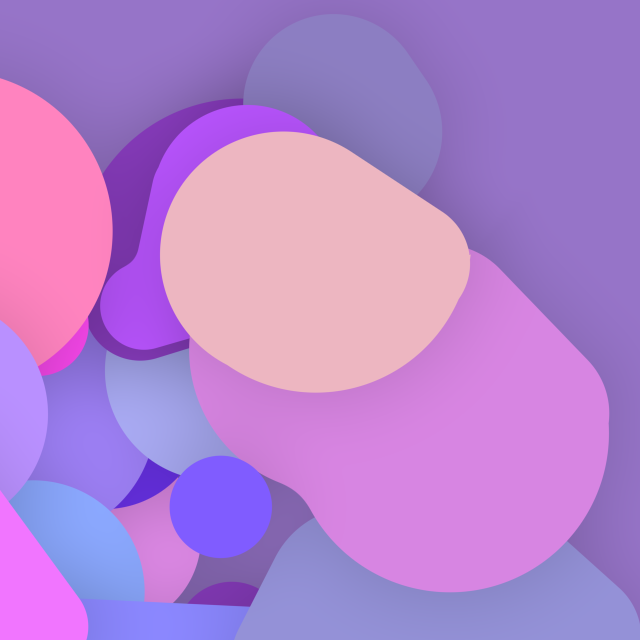
Write a Shadertoy shader that draws this background.

```glsl
// Overlapping pastel paper blobs on a violet ground.
// Each blob joins discs and tapered capsules as a distance field, then is
// painted back to front with a soft shadow cast on the layers below.

#define CANVAS 100.0          // canvas height in design units
#define SHADOW_STRENGTH 0.07
#define SHADOW_REACH 13.0
#define VIOLET_BLEND 2.0      // fillet where the violet lobes meet
#define ORCHID_BLEND 3.0      // fillet where the orchid lobes meet
#define GROUND vec3(0.59, 0.455, 0.785)
#define DARK_PURPLE vec3(0.535, 0.235, 0.745)

// Circles are packed as vec3(center, radius).
float disc(vec2 p, vec3 c) {
    return length(p - c.xy) - c.z;
}

// Convex hull of two circles.
float capsule(vec2 p, vec3 a, vec3 b) {
    vec2 pa = p - a.xy, axis = b.xy - a.xy;
    float h = dot(axis, axis), dr = a.z - b.z;
    vec2 q = vec2(abs(pa.x * axis.y - pa.y * axis.x), dot(pa, axis)) / h;
    vec2 c = vec2(sqrt(h - dr * dr), dr);
    float k = c.x * q.y - c.y * q.x;
    if (k < 0.0) return disc(p, a);
    if (k > c.x) return disc(p, b);
    return dot(c, q) - a.z;
}

float smoothUnion(float a, float b, float k) {
    float h = max(k - abs(a - b), 0.0) / k;
    return min(a, b) - 0.25 * h * h * k;
}

// Shadow first, then the antialiased fill.
void paint(inout vec3 color, float d, vec3 fill, float pixel) {
    float falloff = clamp(1.0 - d / SHADOW_REACH, 0.0, 1.0);
    color *= 1.0 - SHADOW_STRENGTH * falloff * falloff;
    color = mix(color, fill, smoothstep(0.7, -0.7, d / pixel));
}

float darkArch(vec2 p) {
    float arch = max(disc(p, vec3(37.8, 58.6, 26.0)), 52.5 - p.y);
    return min(arch, capsule(p, vec3(21.9, 52.5, 8.85), vec3(36.5, 57.0, 8.85)));
}

float violetHook(vec2 p) {
    float head = disc(p, vec3(38.7, 68.75, 14.85));
    float neck = capsule(p, vec3(31.3, 70.0, 7.6), vec3(29.3, 58.3, 8.1));
    float foot = capsule(p, vec3(22.5, 52.2, 6.85), vec3(33.9, 55.5, 6.85));
    return smoothUnion(min(head, neck), foot, VIOLET_BLEND);
}

float slateHills(vec2 p) {
    vec3 left = vec3(56.0, 6.25, 14.6), right = vec3(79.4, 6.25, 13.0);
    float slopes = min(capsule(p, vec3(49.2, -4.2, 13.3), left),
                       capsule(p, right, vec3(89.8, 0.4, 10.4)));
    return min(slopes, capsule(p, left, right));
}

float orchidBlob(vec2 p) {
    float left = disc(p, vec3(51.8, 45.3, 22.25));
    float belly = max(disc(p, vec3(70.3, 32.3, 24.85)), p.y - 36.2);
    float shoulder = capsule(p, vec3(69.0, 49.2, 12.65), vec3(83.2, 35.4, 12.0));
    return min(smoothUnion(left, belly, ORCHID_BLEND), shoulder);
}

float peachPebble(vec2 p) {
    float top = capsule(p, vec3(44.3, 60.15, 19.3), vec3(63.8, 58.85, 9.65));
    float bowl = max(disc(p, vec3(49.35, 63.0, 24.35)), p.y - 60.2);
    return min(top, bowl);
}

void mainImage(out vec4 fragColor, in vec2 fragCoord) {
    float pixel = CANVAS / iResolution.y;
    vec2 p = (fragCoord - 0.5 * iResolution.xy) * pixel + 0.5 * CANVAS;
    vec3 color = GROUND;

    // Cluster behind the arch
    paint(color, disc(p, vec3(17.3, 16.0, 14.1)), vec3(0.94, 0.58, 0.975), pixel);
    paint(color, disc(p, vec3(16.3, 36.2, 15.75)), vec3(0.43, 0.20, 0.95), pixel);
    paint(color, disc(p, vec3(5.2, 34.9, 19.1)), vec3(0.64, 0.52, 1.0), pixel);
    paint(color, disc(p, vec3(33.6, 42.1, 17.2)), vec3(0.66, 0.665, 0.95), pixel);

    // Arch, slate cloud and violet hook
    paint(color, darkArch(p), DARK_PURPLE, pixel);
    paint(color, capsule(p, vec3(52.1, 83.7, 14.1), vec3(54.8, 79.4, 14.3)),
          vec3(0.55, 0.495, 0.76), pixel);
    paint(color, violetHook(p), vec3(0.725, 0.33, 1.0), pixel);

    // Left side
    paint(color, disc(p, vec3(5.9, 49.2, 7.95)), vec3(0.98, 0.28, 0.93), pixel);
    paint(color, disc(p, vec3(-7.4, 63.9, 25.0)), vec3(1.0, 0.515, 0.75), pixel);
    paint(color, disc(p, vec3(36.2, 0.4, 8.7)), DARK_PURPLE, pixel);
    paint(color, disc(p, vec3(5.2, 7.55, 17.4)), vec3(0.545, 0.66, 1.0), pixel);
    paint(color, capsule(p, vec3(11.7, -4.2, 10.7), vec3(43.0, -5.7, 10.7)),
          vec3(0.545, 0.53, 1.0), pixel);
    paint(color, disc(p, vec3(-10.7, 35.3, 18.2)), vec3(0.725, 0.565, 1.0), pixel);
    paint(color, capsule(p, vec3(-9.9, 24.2, 7.55), vec3(6.25, 2.1, 7.55)),
          vec3(0.945, 0.46, 1.0), pixel);

    // Large front shapes
    paint(color, slateHills(p), vec3(0.58, 0.57, 0.845), pixel);
    paint(color, orchidBlob(p), vec3(0.845, 0.52, 0.885), pixel);
    paint(color, peachPebble(p), vec3(0.93, 0.715, 0.755), pixel);
    paint(color, disc(p, vec3(34.5, 20.8, 8.0)), vec3(0.50, 0.36, 1.0), pixel);

    fragColor = vec4(color, 1.0);
}
```
